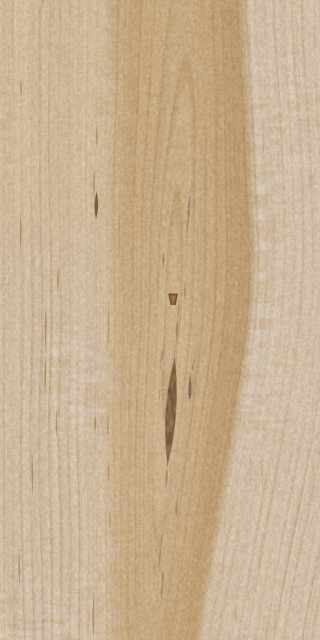
Write a Shadertoy shader that draws this texture.

```glsl
// A pale plank with a tan heartwood band, nested flame-shaped growth rings,
// a small knot and dark mineral streaks. Rings are level lines of a stretched
// distance to the heart axis; noise adds pores, ripples and flecks.

const vec3 SAP_WARM  = vec3(0.815, 0.727, 0.615);
const vec3 SAP_PALE  = vec3(0.818, 0.745, 0.655);
const vec3 HEART     = vec3(0.770, 0.660, 0.505);
const vec3 HEART_RIM = vec3(0.735, 0.605, 0.435);
const vec3 HEART_GLOW = vec3(0.795, 0.700, 0.565);
const vec3 RING      = vec3(0.660, 0.500, 0.320);
const vec3 FLECK     = vec3(0.580, 0.400, 0.210);
const vec3 STAIN     = vec3(0.400, 0.350, 0.260);
const vec3 BARK      = vec3(0.460, 0.345, 0.225);
const float LEFT_EDGE = 0.35;

float hash(vec2 p) {
    vec3 q = fract(p.xyx * 0.1031);
    q += dot(q, q.yzx + 33.33);
    return fract((q.x + q.y) * q.z);
}

float noise(vec2 p) {
    vec2 i = floor(p), f = fract(p);
    f = f * f * (3.0 - 2.0 * f);
    return mix(mix(hash(i), hash(i + vec2(1, 0)), f.x),
               mix(hash(i + vec2(0, 1)), hash(i + vec2(1, 1)), f.x), f.y);
}

// Right border of the heartwood at height y
float rightEdge(float y) {
    return 0.57 + 0.215 * smoothstep(-0.5, 1.25, y) - 0.03 * smoothstep(1.15, 2.0, y);
}

// Centre line of the flame figure at height y
float heartAxis(float y) { return 0.476 + 0.058 * y; }

// Ring distance: 0 on the axis, 1 on the heartwood borders
float ringDistance(vec2 p) {
    float axis = heartAxis(p.y), right = rightEdge(p.y);
    float a = p.x < axis ? (axis - p.x) / (axis - LEFT_EDGE)
                         : (p.x - axis) / (right - axis);
    if (p.x < LEFT_EDGE) a = 1.0 + (LEFT_EDGE - p.x) / 0.2;
    if (p.x > right) a = 1.0 + (p.x - right) / 0.2;
    return length(vec2(a, 0.35 * (p.y - 1.07)));
}

// Dark late-wood line closing each growth ring
float ringLines(float t, vec2 p) {
    float f = fract(t);
    float line = smoothstep(0.6, 0.92, f) * (1.0 - smoothstep(0.93, 1.0, f));
    return line * noise(vec2(floor(t) * 7.3, p.x * 3.0 + p.y));
}

// Soft lens-shaped dash, pointed at both ends
float spindle(vec2 p, vec2 centre, vec2 halfSize, float tilt) {
    vec2 q = p - centre;
    q.x -= tilt * q.y;
    float v = q.y / halfSize.y;
    return 1.0 - smoothstep(-0.0025, 0.0025, abs(q.x) - halfSize.x * (1.0 - v * v));
}

// One random short dash in some of the grid cells
float flecks(vec2 p, vec2 cell, float density) {
    vec2 id = floor(p / cell);
    float h = hash(id + 5.0);
    vec2 centre = (id + vec2(0.3 + 0.4 * hash(id + 17.0), 0.5)) * cell;
    vec2 halfSize = vec2(0.0025, cell.y * mix(0.15, 0.45, hash(id + 31.0)));
    return step(h, density) * spindle(p, centre, halfSize, 0.0);
}

// Broken grey streaks scattered along the axis
float stains(vec2 p) {
    float s = 0.0;
    for (int i = 0; i < 16; i++) {
        float k = float(i);
        float y = mix(0.12, 1.45, (k + hash(vec2(k, 3.0))) / 16.0);
        vec2 centre = vec2(heartAxis(y) + 0.09 * (hash(vec2(k, 9.0)) - 0.4), y);
        vec2 halfSize = vec2(0.003, mix(0.025, 0.09, hash(vec2(k, 21.0))));
        s = max(s, spindle(p, centre, halfSize, 0.08));
    }
    return s;
}

void mainImage(out vec4 fragColor, in vec2 fragCoord) {
    vec2 p = 2.0 * fragCoord / iResolution.y;
    vec2 w = p + vec2(0.008 * (noise(p * vec2(5.0, 3.0)) - 0.5), 0.0);
    float right = rightEdge(w.y), axis = heartAxis(w.y);
    float r = ringDistance(w);

    // Sapwood and heartwood base
    float heart = smoothstep(0.29, 0.41, w.x) * (1.0 - smoothstep(right - 0.015, right + 0.03, w.x));
    float pale = max(smoothstep(0.5, 0.8, w.x), 0.75 * (1.0 - smoothstep(0.9, 1.5, w.y)));
    vec3 col = mix(SAP_WARM, SAP_PALE, pale);
    float rim = smoothstep(right - 0.19, right - 0.01, w.x) + 0.25 * smoothstep(0.12, 0.0, abs(w.x - 0.41));
    vec3 core = mix(HEART, HEART_RIM, 0.85 * rim);
    vec2 glow = (w - vec2(axis - 0.01, 0.75)) / vec2(0.12, 0.65);
    core = mix(core, HEART_GLOW, 0.8 * exp(-dot(glow, glow)));
    col = mix(col, core, heart);

    // Growth rings and fine lengthwise grain
    float t = r * 7.0 + 0.4 * (noise(w * vec2(9.0, 2.0)) - 0.5);
    col = mix(col, RING, ringLines(t, w) * mix(0.3, 0.42, heart));
    col *= 1.0 + 0.045 * (noise(vec2(r * 24.0, w.x * 4.0 + w.y * 0.7)) - 0.5);
    col *= 1.0 + 0.04 * (noise(vec2(r * 70.0, w.x * 6.0 + w.y * 3.0)) - 0.5);

    // Cross ripples in the sapwood, pores everywhere
    float patches = smoothstep(0.3, 0.75, noise(p * vec2(5.0, 2.5) + 8.0)) * (1.0 - 0.8 * heart);
    col += patches * (noise(p * vec2(22.0, 85.0)) - 0.5) * vec3(0.025, 0.06, 0.11);
    float pores = noise(p * vec2(240.0, 110.0)) + noise(p * vec2(170.0, 210.0) + 40.0) - 1.0;
    col += pores * vec3(0.045, 0.055, 0.06);

    // Brown flecks, mostly left of the heart
    float leftSide = 1.0 - smoothstep(0.3, 0.4, p.x);
    col = mix(col, FLECK, flecks(w, vec2(0.04, 0.15), 0.16) * mix(0.15, 0.55, leftSide));
    col = mix(col, FLECK * 0.8, 0.9 * spindle(w, vec2(0.30, 1.357), vec2(0.006, 0.042), 0.02));

    // Mineral streaks and the long bark pocket
    float broken = smoothstep(0.25, 0.7, noise(p * vec2(110.0, 35.0)));
    col = mix(col, STAIN, 0.5 * broken * stains(w));
    col = mix(col, STAIN, 0.75 * broken * spindle(w, vec2(0.60, 0.81), vec2(0.008, 0.065), 0.12));
    float pocket = spindle(w, vec2(0.536, 0.715), vec2(0.016, 0.17), 0.06);
    vec3 bark = BARK * (0.8 + 0.5 * noise(p * vec2(130.0, 50.0)));
    col = mix(col, bark, 0.88 * pocket);

    // Small wedge-shaped knot with a dark outline
    vec2 k = p - vec2(0.541, 1.065);
    float d = max(abs(k.x) - 0.011 - 0.2 * k.y, abs(k.y) - 0.017);
    vec3 knot = mix(FLECK * 1.05, BARK * 0.75, smoothstep(-0.007, -0.001, d));
    col = mix(col, knot, 0.9 * (1.0 - smoothstep(-0.002, 0.003, d)));

    fragColor = vec4(clamp(col, 0.0, 1.0), 1.0);
}
```
